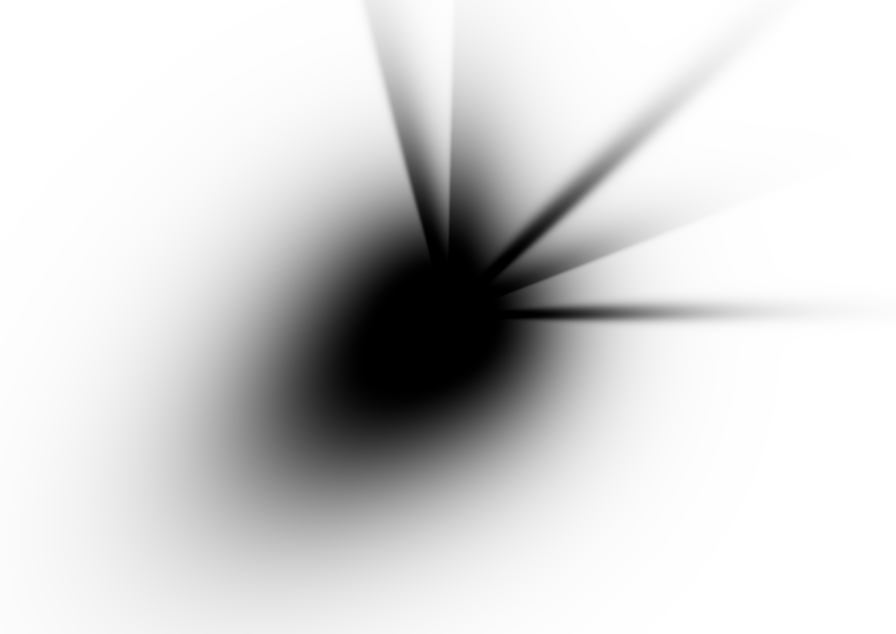
Give the GLSL for this background, as a Shadertoy shader.

```glsl
#define CENTER vec2(0.5, 0.502)
#define BASE_REACH 0.150
#define LOBE_REACH 0.196
#define LOBE_ANGLE 220.0
#define LOBE_WIDTH 37.0
#define FALLOFF 2.7
#define DENSITY 11.8
#define CORE_SIZE 0.53

const int RAY_COUNT = 5;

// Each ray: peak angle, counterclockwise width, clockwise width (degrees), extra reach
const vec4 RAYS[RAY_COUNT] = vec4[RAY_COUNT](
    vec4(104.2, 1.8, 9.0, 0.112),
    vec4(88.2, 1.2, 20.0, 0.065),
    vec4(43.2, 5.0, 3.0, 0.150),
    vec4(21.6, 10.0, 1.3, 0.054),
    vec4(0.6, 3.4, 2.6, 0.130)
);

// Signed difference between two angles, in degrees
float angleDelta(float a, float b) {
    return mod(a - b + 180.0, 360.0) - 180.0;
}

// Bell curve with a separate width on each side
float rayReach(float angle, vec4 ray) {
    float delta = angleDelta(angle, ray.x);
    float t = delta / (delta > 0.0 ? ray.y : ray.z);
    return ray.w * exp(-t * t);
}

// Distance at which the shadow is half faded
float shadowReach(float angle) {
    float lobe = angleDelta(angle, LOBE_ANGLE) / LOBE_WIDTH;
    float reach = BASE_REACH + LOBE_REACH / (1.0 + lobe * lobe);
    for (int i = 0; i < RAY_COUNT; i++) {
        reach += rayReach(angle, RAYS[i]);
    }
    return reach;
}

void mainImage(out vec4 fragColor, in vec2 fragCoord) {
    vec2 p = (fragCoord - CENTER * iResolution.xy) / iResolution.y;
    float radius = max(length(p), 1e-4);
    float angle = degrees(atan(p.y, p.x + 1e-6));

    // Solid core with an exponential haze around it
    float u = radius / shadowReach(angle);
    float core = pow(CORE_SIZE / max(u, 0.1), 8.0);
    float haze = DENSITY * exp(-FALLOFF * u);
    float brightness = exp(-haze - core);

    fragColor = vec4(vec3(brightness), 1.0);
}
```
